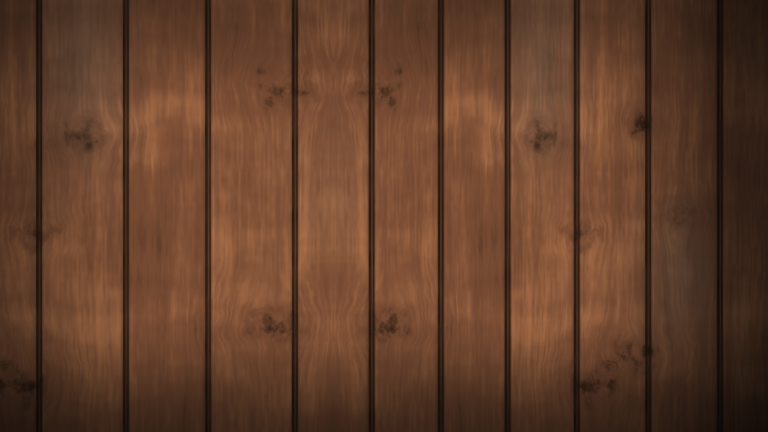
Give the GLSL for this texture, as a Shadertoy shader.

```glsl
const int PLANKS = 11;
// Plank boundaries as fractions of the canvas width
const float SEAMS[12] = float[12](-0.052, 0.051, 0.164, 0.271, 0.384, 0.484,
                                  0.574, 0.661, 0.751, 0.844, 0.9375, 1.03);
const int KNOTS = 8;
// Knots: plank coordinate from the mirror axis, height, radius
const vec3 KNOT[8] = vec3[8](
    vec3(0.60, 0.80, 0.040), vec3(0.78, 0.25, 0.042), vec3(3.00, 0.69, 0.032),
    vec3(3.56, 0.46, 0.026), vec3(4.42, 0.71, 0.022), vec3(4.30, 0.17, 0.046),
    vec3(5.00, 0.49, 0.026), vec3(3.75, 0.11, 0.040));

const float PLANK_WIDTH = 0.17;
const vec3 DARK_WOOD = vec3(0.20, 0.13, 0.083);
const vec3 MID_WOOD = vec3(0.445, 0.28, 0.19);
const vec3 LIGHT_WOOD = vec3(0.64, 0.42, 0.275);
const vec3 GREY_WOOD = vec3(0.53, 0.40, 0.31);
const vec3 GROOVE = vec3(0.14, 0.085, 0.055);

float hash(vec2 p) {
    p = fract(p * vec2(0.1031, 0.1137));
    p += dot(p, p.yx + 33.33);
    return fract((p.x + p.y) * p.x * 17.0);
}

float noise(vec2 p) {
    vec2 c = floor(p), f = fract(p);
    f = f * f * (3.0 - 2.0 * f);
    return mix(mix(hash(c), hash(c + vec2(1, 0)), f.x),
               mix(hash(c + vec2(0, 1)), hash(c + vec2(1, 1)), f.x), f.y);
}

float fbm(vec2 p) {
    float sum = 0.0, gain = 0.5;
    for (int i = 0; i < 4; i++) {
        sum += gain * noise(p);
        p = p * 2.03 + 11.7;
        gain *= 0.5;
    }
    return sum / 0.9375;
}

float line(float d, float halfWidth, float soft) {
    return 1.0 - smoothstep(halfWidth - soft, halfWidth + soft, abs(d));
}

// Soft spot centred on c, used for stains and faded areas
float spot(vec2 p, vec2 c, vec2 size) {
    vec2 d = (p - c) / size;
    return exp(-dot(d, d));
}

// Wood tone at q; seed separates the grain of neighbouring planks
float woodTone(vec2 q, float seed) {
    float stain = 0.0, rings = 0.0, bend = 0.0;
    vec2 warp = vec2(fbm(q * 26.0 + 3.0), fbm(q * 26.0 + 40.0)) - 0.5;
    float ragged = smoothstep(0.25, 0.7, fbm(q * vec2(50.0, 38.0) + 9.0));
    for (int i = 0; i < KNOTS; i++) {
        vec2 d = q - vec2(KNOT[i].x * PLANK_WIDTH, KNOT[i].y) + 0.075 * warp;
        float r = length(d * vec2(0.8, 1.0)) / KNOT[i].z;
        float near = exp(-r * r);
        stain += near * mix(0.12, 0.46, ragged);
        rings += near * sin(r * 11.0);
        bend += d.x * exp(-r * r * 0.35);
    }
    vec2 g = vec2(q.x - 0.6 * bend + 0.012 * fbm(q * 5.0 + seed), q.y);
    g += seed * vec2(7.3, 3.1);
    float fibre = noise(g * vec2(230.0, 16.0)) - 0.5;
    float fleck = noise(g * vec2(150.0, 50.0)) - 0.5;
    float streak = fbm(g * vec2(42.0, 2.6)) - 0.5;
    float blotch = fbm(g * vec2(8.0, 7.0)) - 0.5;
    float band = fbm(g * vec2(4.0, 15.0) + 0.6 * blotch) - 0.5;
    return 0.57 + 0.13 * fibre + 0.07 * fleck + 0.30 * streak
         + 0.36 * blotch + 0.24 * band + 0.04 * rings - stain;
}

// Two dark lines with a narrow brown bead between them
vec3 addGroove(vec3 col, float d, float strength, float soft) {
    float shade = exp(-d * d / 0.00009);
    float mainLine = line(d + 0.0042, 0.0027, soft);
    float thinLine = line(d - 0.0046, 0.0020, soft);
    col *= 1.0 - 0.30 * shade;
    col *= 1.0 + 0.12 * line(d - 0.0115, 0.002, 0.003);
    col = mix(col, GROOVE, 0.30 * line(d, 0.006, soft));
    return mix(col, GROOVE, strength * max(mainLine, 0.85 * thinLine));
}

float vignette(vec2 uv) {
    float left = mix(0.62, 1.0, smoothstep(-0.04, 0.22, uv.x));
    float right = mix(1.0, 0.34, smoothstep(0.74, 1.02, uv.x));
    float bottom = mix(0.46, 1.0, smoothstep(-0.03, 0.28, uv.y));
    float top = mix(1.0, 0.70, smoothstep(0.72, 1.04, uv.y));
    return left * right * bottom * top;
}

void mainImage(out vec4 fragColor, in vec2 fragCoord) {
    vec2 uv = fragCoord / iResolution.xy;
    float aspect = iResolution.x / iResolution.y;

    // Plank index and position across that plank
    int plank = 0;
    for (int i = 1; i < PLANKS; i++) plank += int(step(SEAMS[i], uv.x));
    float a = SEAMS[plank], b = SEAMS[plank + 1];
    float u = (uv.x - a) / (b - a);

    // Grain is mirrored about the middle of the fifth plank
    float s = abs(float(plank) + u - 4.5);
    vec2 place = vec2(s, uv.y);
    float tone = woodTone(vec2(s * PLANK_WIDTH, uv.y), floor(s + 0.5));
    tone += 0.08 * (hash(vec2(plank, 5)) - 0.5);
    tone += 0.16 * spot(place, vec2(2.0, 0.73 + 0.03 * sin(s * 4.0)), vec2(0.6, 0.04));
    tone -= 0.14 * spot(place, vec2(3.0, 0.665), vec2(0.5, 0.018));

    vec3 col = mix(DARK_WOOD, MID_WOOD, smoothstep(0.0, 0.5, tone));
    col = mix(col, LIGHT_WOOD, smoothstep(0.45, 0.95, tone));

    // Faded grey areas
    float faded = spot(place, vec2(3.0, 0.86), vec2(0.5, 0.22))
                + spot(place, vec2(5.0, 0.36), vec2(0.5, 0.16))
                + 0.3 * spot(place, vec2(0.0, 0.58), vec2(0.5, 0.15));
    col = mix(col, GREY_WOOD * (0.55 + 0.75 * tone), 0.6 * min(faded, 1.0));

    // Grooves between planks, unevenly worn along their length
    float seam = u < 0.5 ? a : b;
    float d = (uv.x - seam) * aspect;
    float wear = 0.62 + 0.38 * noise(vec2(seam * 70.0, uv.y * 30.0));
    col = addGroove(col, d, wear, max(0.0020, 0.75 / iResolution.y));

    fragColor = vec4(col * vignette(uv) * 1.04, 1.0);
}
```
